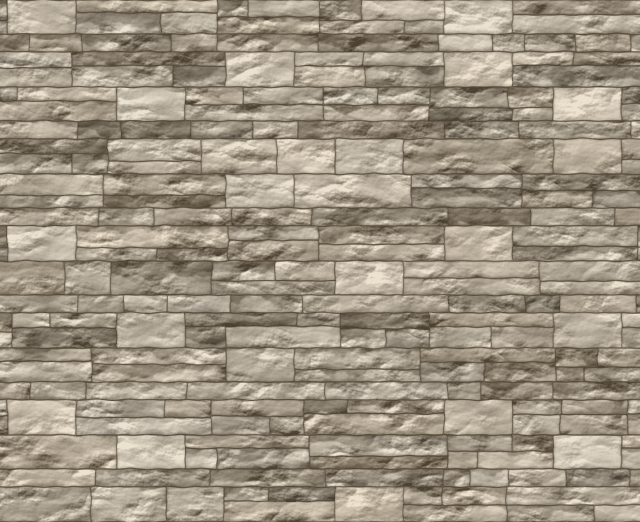
Give the GLSL for this texture, as a Shadertoy shader.

```glsl
float hash(vec3 p) {
    p = fract(p * vec3(0.1031, 0.1130, 0.0973) + 0.37);
    p += dot(p, p.yzx + 33.33);
    return fract((p.x + p.y) * p.z);
}

vec2 gradient(vec2 cell) {
    float angle = 6.2832 * hash(vec3(cell, 5.0));
    return vec2(cos(angle), sin(angle));
}

float gradientNoise(vec2 p) {
    vec2 i = floor(p), f = p - i;
    vec2 w = f * f * f * (f * (f * 6.0 - 15.0) + 10.0);
    vec2 x = vec2(1, 0);
    float top = mix(dot(gradient(i), f), dot(gradient(i + x), f - x), w.x);
    float bottom = mix(dot(gradient(i + x.yx), f - x.yx), dot(gradient(i + 1.0), f - 1.0), w.x);
    return mix(top, bottom, w.y);
}

// Chipped rock: creased large facets with finer grain on top
float relief(vec2 p) {
    float height = 0.34 * abs(gradientNoise(p * vec2(2.6, 4.5)));
    float freq = 5.0;
    for (int i = 0; i < 4; i++) {
        height += 0.8 * gradientNoise(p * freq * vec2(0.8, 1.2)) / freq;
        p += 3.7;
        freq *= 2.0;
    }
    return height;
}

// Large blocks step diagonally from course to course, then back again
bool isBlock(float slot, float course, float band) {
    float shift = 3.0 - abs(course - 3.0);
    bool regular = mod(slot - shift - band + 0.5, 4.0) < 1.0;
    bool extra = band == 2.0 && course < 2.0 && slot == shift + 4.0;
    return band != 1.0 && (regular || extra);
}

// Left side of a slot, fitted around any neighbouring block
float slotEdge(float slot, float course, float band) {
    float offset = -0.5 + 0.5 * (hash(vec3(slot, course, band)) - 0.5);
    if (isBlock(slot, course, band)) offset = -0.313;
    else if (isBlock(slot - 1.0, course, band)) offset = -0.687;
    return 0.48 + 1.255 * (slot + offset);
}

// Bounds of the stone at p as left, top, right, bottom
vec4 findStone(vec2 p, out vec3 seed, out bool block) {
    float course = floor(p.y), f = p.y - course;
    float band = step(0.39, f) + step(0.595, f);
    vec2 rows = band < 0.5 ? vec2(0, 0.39) : band < 1.5 ? vec2(0.39, 0.595) : vec2(0.595, 1);
    rows += course;

    float slot = floor((p.x - 0.48) / 1.255 + 0.5);
    if (p.x < slotEdge(slot, course, band)) slot -= 1.0;
    else if (p.x > slotEdge(slot + 1.0, course, band)) slot += 1.0;
    vec4 box = vec4(slotEdge(slot, course, band), rows.x,
                    slotEdge(slot + 1.0, course, band), rows.y);
    seed = vec3(slot, course, band + 10.0);
    block = isBlock(slot, course, band);
    if (block) return box;

    // Split most double bands into two thin layers
    if (band != 1.0 && hash(seed + 20.0) > 0.06) {
        float cut = mix(box.y, box.w, 0.36 + 0.28 * hash(seed + 30.0));
        if (p.y < cut) { box.w = cut; seed.z += 4.0; }
        else { box.y = cut; seed.z += 8.0; }
    }
    // Split some layers into two shorter stones
    if (hash(seed + 40.0) > 0.6) {
        float cut = mix(box.x, box.z, 0.25 + 0.5 * hash(seed + 50.0));
        if (p.x < cut) { box.z = cut; seed.z += 16.0; }
        else { box.x = cut; seed.z += 32.0; }
    }
    return box;
}

void mainImage(out vec4 fragColor, in vec2 fragCoord) {
    vec2 uv = fragCoord / iResolution.xy;
    // Six courses high, y pointing down
    vec2 p = vec2(uv.x * 7.36, (1.0 - uv.y) * 6.0);
    float pixel = 6.0 / iResolution.y;
    vec2 q = p + 0.02 * vec2(gradientNoise(p * 6.0), gradientNoise(p * 5.0 + 40.0));

    vec3 seed;
    bool block;
    vec4 box = findStone(q, seed, block);
    vec2 corner = abs(q - 0.5 * (box.xy + box.zw)) - 0.5 * (box.zw - box.xy) + 0.025;
    float inside = 0.025 - length(max(corner, 0.0)) - min(max(corner.x, corner.y), 0.0);

    // Face lit from the upper left, smooth in places and rough in others
    vec2 s = p + 13.0 * vec2(hash(seed + 60.0), hash(seed + 70.0));
    float slope = (relief(s) - relief(s - vec2(0.010, 0.020))) / 0.022;
    float rough = smoothstep(-0.25, 0.3, gradientNoise(s * vec2(2, 4) + 7.0));
    float tone = 0.68 + 0.22 * (hash(seed + 80.0) - 0.5);
    tone += mix(0.05, 0.16, rough) * (block ? 0.8 : 1.0) * slope;
    tone += 0.16 * gradientNoise(p * 1.3) + 0.20 * gradientNoise(s * vec2(2.2, 4.5));

    // Ragged shade below overhanging stones, and a chipped lower lip
    float ragged = 0.12 * gradientNoise(s * vec2(4, 2.5)) + 0.03 * gradientNoise(s * 15.0);
    float reach = 0.19 * smoothstep(0.3, 1.0, hash(seed + 90.0));
    float shade = 1.0 - smoothstep(-0.015, 0.025, q.y - box.y - reach + ragged);
    float lip = 1.0 - smoothstep(0.0, 0.07, box.w - q.y + ragged);
    if (block) tone += 0.13 - 0.10 * lip;
    else tone -= 0.27 * shade * step(0.01, reach) + 0.18 * lip;
    tone += 0.09 * (1.0 - smoothstep(0.015, 0.05, q.y - box.y)) * (1.0 - shade);

    // Dark bed joints and fainter upright joints
    float upright = smoothstep(-0.01, 0.01, corner.x - corner.y);
    float joint = 1.0 - smoothstep(0.0, 0.005 + 0.9 * pixel, inside);
    tone *= mix(0.85, 1.0, smoothstep(0.0, 0.04, inside));
    tone *= 1.0 - joint * mix(0.85, 0.65, upright) * (0.75 + 0.25 * hash(seed + 110.0));

    vec3 color = mix(vec3(0.30, 0.26, 0.20), vec3(0.88, 0.84, 0.77), clamp(tone, 0.0, 1.08));
    color += vec3(0.012, 0.0, -0.014) * (hash(seed + 100.0) - 0.5);
    fragColor = vec4(color, 1.0);
}
```
